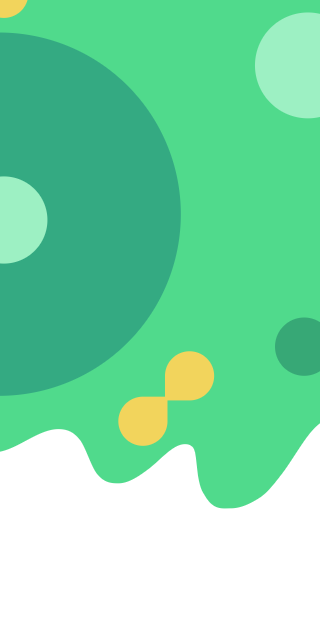
Write a Shadertoy shader that draws this background.

```glsl
// Flat green backdrop with large discs, a pair of yellow drops and a white wavy foot.

// Lengths are in canvas widths, origin at the lower left.
const vec3 GREEN      = vec3(0.314, 0.855, 0.550);
const vec3 TEAL       = vec3(0.204, 0.667, 0.510);
const vec3 DARK_GREEN = vec3(0.216, 0.660, 0.463);
const vec3 MINT       = vec3(0.615, 0.940, 0.765);
const vec3 YELLOW     = vec3(0.950, 0.830, 0.360);
const vec3 WHITE      = vec3(1.0);

// Discs: centre x, centre y, radius
const vec3 BIG_DISC   = vec3(-0.0026, 1.3307, 0.5677);
const vec3 INNER_DISC = vec3(0.0120, 1.3125, 0.1362);
const vec3 UPPER_DISC = vec3(0.9622, 1.7956, 0.1654);
const vec3 LOWER_DISC = vec3(0.9505, 0.9167, 0.0911);
const vec3 TOP_DISC   = vec3(0.0120, 2.0208, 0.0768);
const vec3 UPPER_DROP = vec3(0.5924, 0.8255, 0.0768);
const vec3 LOWER_DROP = vec3(0.4466, 0.6836, 0.0768);

// Wave knots: x, height, slope
const int KNOTS = 15;
const vec3 WAVE[KNOTS] = vec3[KNOTS](
    vec3(0.0000, 0.5885,  0.20), vec3(0.1875, 0.6589, -0.05),
    vec3(0.2500, 0.6250, -1.30), vec3(0.3020, 0.5208, -1.30),
    vec3(0.3700, 0.4896,  0.00), vec3(0.4635, 0.5339,  0.75),
    vec3(0.5780, 0.6120,  0.00), vec3(0.5990, 0.6055, -0.80),
    vec3(0.6094, 0.5859, -4.00), vec3(0.6198, 0.5078, -5.50),
    vec3(0.6406, 0.4505, -1.70), vec3(0.7214, 0.4115,  0.00),
    vec3(0.8125, 0.4453,  0.65), vec3(0.8802, 0.5182,  1.30),
    vec3(1.0000, 0.6771,  0.70));

float discDistance(vec2 p, vec3 disc) {
    return length(p - disc.xy) - disc.z;
}

// Disc with one square corner, in the quadrant named by the signs of corner
float dropDistance(vec2 p, vec3 drop, vec2 corner) {
    vec2 q = (p - drop.xy) * corner;
    float reach = min(q.x, q.y) > 0.0 ? max(q.x, q.y) : length(q);
    return reach - drop.z;
}

// Cubic Hermite curve; the height gap is scaled by slope to approximate distance
float waveDistance(vec2 p) {
    vec3 a = WAVE[0], b = WAVE[1];
    for (int i = 1; i < KNOTS - 1; i++) {
        if (p.x >= WAVE[i].x) {
            a = WAVE[i];
            b = WAVE[i + 1];
        }
    }
    float span = b.x - a.x;
    float t = (p.x - a.x) / span;
    float rise = b.y - a.y;
    float c1 = a.z * span;
    float c2 = 3.0 * rise - (2.0 * a.z + b.z) * span;
    float c3 = (a.z + b.z) * span - 2.0 * rise;
    float height = a.y + t * (c1 + t * (c2 + t * c3));
    float slope = (c1 + t * (2.0 * c2 + 3.0 * t * c3)) / span;
    return (p.y - height) / sqrt(1.0 + slope * slope);
}

// Paints a shape with an edge one pixel wide
void paint(inout vec3 color, vec3 ink, float dist) {
    color = mix(color, ink, clamp(0.5 - dist * iResolution.x, 0.0, 1.0));
}

void mainImage(out vec4 fragColor, in vec2 fragCoord) {
    vec2 p = fragCoord / iResolution.x;
    vec3 color = GREEN;

    // Discs
    paint(color, TEAL, discDistance(p, BIG_DISC));
    paint(color, MINT, discDistance(p, INNER_DISC));
    paint(color, MINT, discDistance(p, UPPER_DISC));
    paint(color, DARK_GREEN, discDistance(p, LOWER_DISC));
    paint(color, YELLOW, discDistance(p, TOP_DISC));

    // White foot, then the paired drops
    paint(color, WHITE, waveDistance(p));
    paint(color, YELLOW, dropDistance(p, UPPER_DROP, vec2(-1.0)));
    paint(color, YELLOW, dropDistance(p, LOWER_DROP, vec2(1.0)));

    fragColor = vec4(color, 1.0);
}
```
